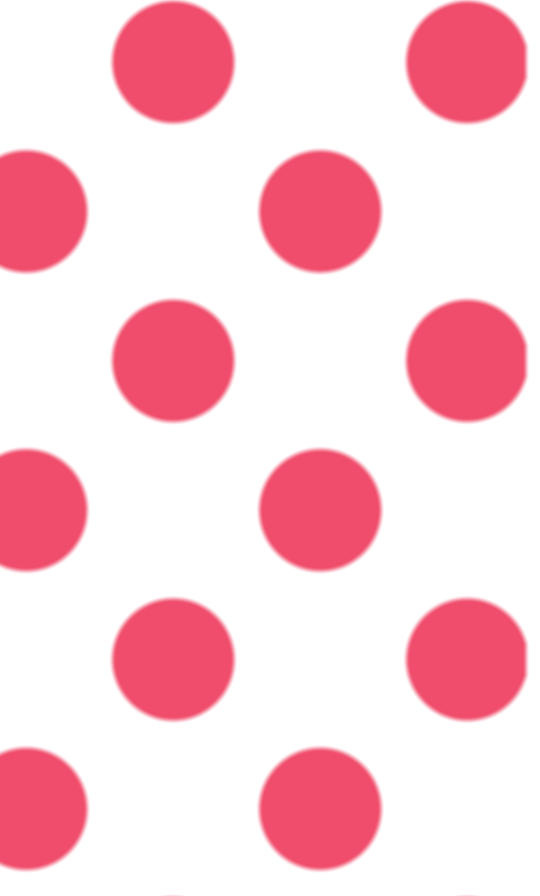
A Shadertoy shader for this pattern:

```glsl
// Staggered rows of soft-edged rose polka dots on white.
#define PERIOD vec2(0.3281, 0.3334)   // repeat size, in canvas heights
#define ANCHOR vec2(0.1934, 0.5973)   // centre of one dot
#define RADIUS 0.0680
#define SOFTNESS 0.0042               // half width of the blurred edge
#define RIGHT_TRIM 0.5873             // dots end here, leaving a thin margin
#define DOT_COLOR vec3(0.94, 0.30, 0.42)
#define PAPER_COLOR vec3(1.0)

// Distance to the nearest centre of a rectangular lattice
float latticeDistance(vec2 p) {
    vec2 cell = fract(p / PERIOD + 0.5) - 0.5;
    return length(cell * PERIOD);
}

void mainImage(out vec4 fragColor, in vec2 fragCoord) {
    vec2 p = fragCoord / iResolution.y;
    vec2 q = p - ANCHOR;

    // Two lattices, half a period apart, give the stagger
    float centreDistance = min(latticeDistance(q), latticeDistance(q - 0.5 * PERIOD));

    // Trim the dots at the right margin
    float edge = max(centreDistance - RADIUS, p.x - RIGHT_TRIM);

    float blur = max(SOFTNESS, 0.75 / iResolution.y);
    float coverage = 1.0 - smoothstep(-blur, blur, edge);
    fragColor = vec4(mix(PAPER_COLOR, DOT_COLOR, coverage), 1.0);
}
```
